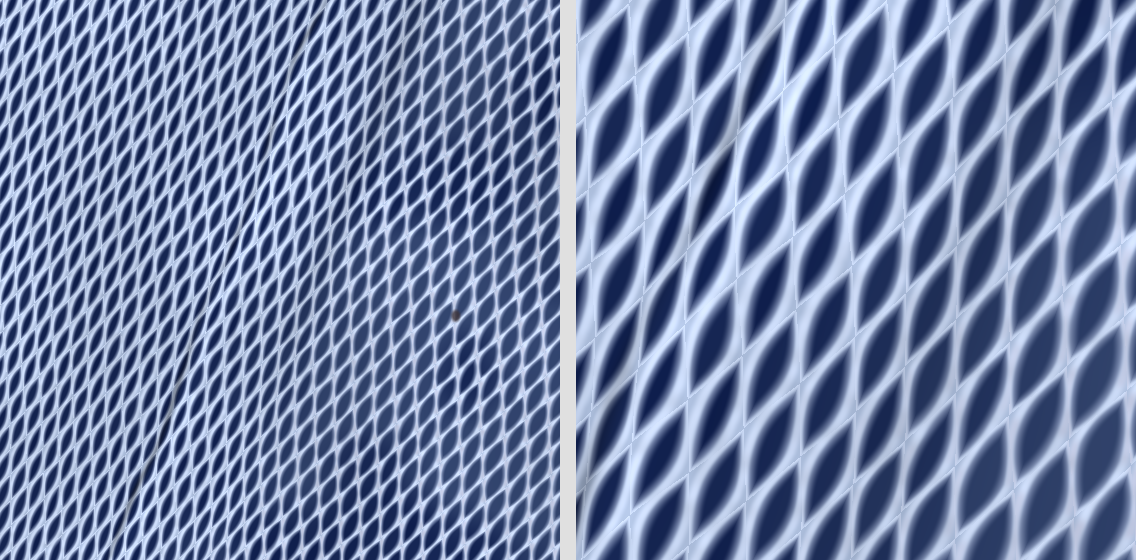
Left, the full canvas; right, a detail of the centre.
Give the GLSL for this texture, as a WebGL 2 fragment shader.

```glsl
#version 300 es
precision highp float;

uniform vec2 u_resolution;
out vec4 fragColor;

// Lattice
const float COLUMNS_LEFT = 34.0;    // column density at the left edge
const float COLUMNS_FALLOFF = 4.75; // columns widen towards the right
const float ROWS = 22.0;
const float STRAND_SLOPE = 0.83;    // rise of the shallow strands
const float STEEP_LEAN = 0.05;      // leftward lean of the steep strands

// Holes, in cell units
const float HOLE_TIGHT = 0.365;
const float HOLE_OPEN = 0.51;
const float HOLE_LENGTH = 0.78;
const float HOLE_JITTER = 0.20;
const float EDGE_SOFTNESS = 0.22;

// Folds: x position at the bottom and at the top
const vec2 MAIN_FOLD = vec2(0.20, 0.575);
const vec2 SOFT_FOLD = vec2(0.36, 0.76);
const float FOLD_SHIFT = 0.012;
const float WARP = 0.010;

// Debris
const vec2 SPECK_CENTER = vec2(0.814, 0.436);
const float SPECK_RADIUS = 0.011;

// Colours
const vec3 NAVY = vec3(0.05, 0.11, 0.29);
const vec3 SLATE = vec3(0.19, 0.26, 0.42);
const vec3 SHADE = vec3(0.54, 0.60, 0.74);
const vec3 STRAND = vec3(0.68, 0.75, 0.87);
const vec3 HIGHLIGHT = vec3(0.81, 0.87, 0.98);
const vec3 STEEP_TINT = vec3(0.75, 0.77, 0.87);
const vec3 SPECK = vec3(0.24, 0.20, 0.22);

float hash(vec2 p) {
    vec3 q = fract(vec3(p.xyx) * 0.1031);
    q += dot(q, q.yzx + 33.33);
    return fract((q.x + q.y) * q.z);
}

float noise(vec2 p) {
    vec2 i = floor(p), f = fract(p);
    f = f * f * (3.0 - 2.0 * f);
    float low = mix(hash(i), hash(i + vec2(1, 0)), f.x);
    float high = mix(hash(i + vec2(0, 1)), hash(i + vec2(1, 1)), f.x);
    return mix(low, high, f.y);
}

// Signed horizontal distance to a slanted, slightly wavering fold
float foldDistance(vec2 p, vec2 fold) {
    float waver = 0.022 * (noise(vec2(p.y * 9.0, fold.x * 50.0)) - 0.5);
    return p.x - mix(fold.x, fold.y, p.y) - waver;
}

// Skewed cell coordinates: x counts steep strands, y shallow strands
vec2 lattice(vec2 p, float mainFold, float softFold) {
    vec2 drift = vec2(noise(p * 4.0 + 7.0), noise(p * 4.0 + 31.0)) - 0.5;
    vec2 wobble = vec2(noise(p * 22.0 + 71.0), noise(p * 22.0 + 97.0)) - 0.5;
    vec2 q = p + WARP * drift + 0.3 * WARP * wobble;
    q.x += FOLD_SHIFT * smoothstep(-0.03, 0.03, mainFold);
    q.x += FOLD_SHIFT * smoothstep(-0.06, 0.06, softFold);
    float across = q.x + STEEP_LEAN * (q.y - 0.5);
    return vec2(across * (COLUMNS_LEFT - COLUMNS_FALLOFF * across),
                ROWS * (q.y - STRAND_SLOPE * q.x));
}

void main() {
    vec2 p = gl_FragCoord.xy / u_resolution;
    float mainFold = foldDistance(p, MAIN_FOLD);
    float softFold = foldDistance(p, SOFT_FOLD);
    float openness = smoothstep(0.02, 0.38, mainFold);

    vec2 grid = lattice(p, mainFold, softFold);
    vec2 id = floor(grid);
    vec2 cell = fract(grid) - 0.5;
    float variation = hash(id + 200.0) - 0.5;

    // Jitter fades out at the cell border so that neighbours join cleanly
    float inner = smoothstep(0.5, 0.3, max(abs(cell.x), abs(cell.y)));
    vec2 jitter = inner * (vec2(hash(id + 317.0), hash(id + 431.0)) - 0.5);

    // Lens-shaped hole along the long diagonal of the cell
    float along = cell.x + cell.y + 0.10 * jitter.x;
    float side = cell.x - cell.y + 0.08 * jitter.y;
    float halfWidth = mix(HOLE_TIGHT, HOLE_OPEN, openness) * (1.0 + HOLE_JITTER * variation * inner);
    float ratio = along / HOLE_LENGTH;
    float d = abs(side) - halfWidth * (1.0 - ratio * ratio);
    float soft = max(EDGE_SOFTNESS, 55.0 / u_resolution.y);

    // Backing seen through the holes
    float patches = noise(p * 6.0 + 13.0);
    float haze = 0.12 + openness * smoothstep(0.15, 0.7, patches) + 0.3 * variation;
    vec3 backing = mix(NAVY, SLATE, clamp(haze, 0.0, 1.0));

    // Rounded strands with brighter ridges and duller knots
    float ridge = smoothstep(0.06, 0.24, d) * (1.0 - smoothstep(0.27, 0.50, d));
    float lit = ridge * (side < 0.0 ? 1.0 : 0.85);
    vec3 thread = mix(SHADE, STRAND, smoothstep(0.0, 0.20, d));
    float steep = smoothstep(-0.1, 0.1, abs(cell.x) - abs(cell.y));
    vec3 ridgeColor = mix(HIGHLIGHT, STEEP_TINT, steep * openness * 0.8);
    thread = mix(thread, ridgeColor, lit);
    thread *= 0.96 + 0.08 * noise(p * 110.0);

    vec3 color = mix(backing, thread, smoothstep(-soft, soft * 0.85, d));

    // Fold shadows, lit flank and broad unevenness
    float crease = exp(-pow(mainFold / 0.006, 2.0)) * noise(p * 16.0);
    float hollow = exp(-pow(softFold / 0.035, 2.0)) * smoothstep(0.1, 0.8, p.y);
    float flank = exp(-pow((mainFold - 0.025) / 0.02, 2.0));
    color *= (1.0 - 0.42 * crease) * (1.0 - 0.12 * hollow) * (1.0 + 0.05 * flank);
    color *= 0.95 + 0.10 * noise(p * 5.0 + 53.0);

    // Small debris caught in the mesh
    float speck = length((p - SPECK_CENTER) * vec2(1.0, 0.75));
    color = mix(color, SPECK, 0.8 * smoothstep(SPECK_RADIUS, SPECK_RADIUS * 0.4, speck));

    fragColor = vec4(color, 1.0);
}
```
